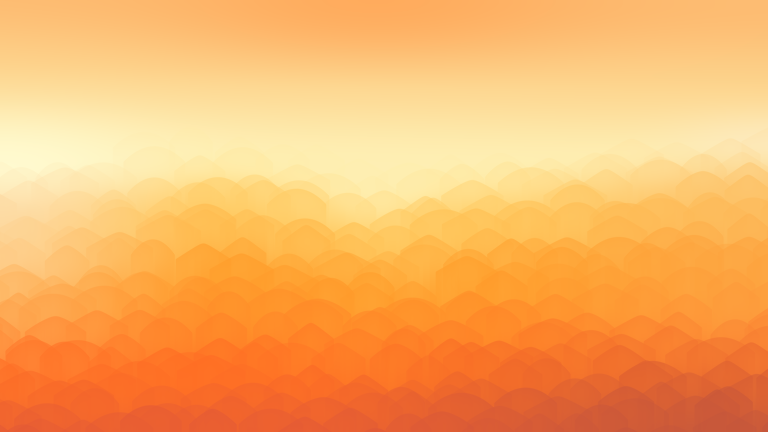
A WebGL 1 fragment shader for this background:

```glsl
precision highp float;
uniform vec2 u_resolution;

const int LAYERS = 18;
const float SPACING = 0.105;

float hash(vec2 p) {
  p = fract(p * vec2(0.1317, 0.1731));
  p += dot(p, p.yx + 23.45);
  return fract((p.x + p.y) * p.x * 17.31);
}

float gradientNoise(float x, float seed) {
  float cell = floor(x);
  float f = x - cell;
  float a = (hash(vec2(cell, seed)) * 2.0 - 1.0) * f;
  float b = (hash(vec2(cell + 1.0, seed)) * 2.0 - 1.0) * (f - 1.0);
  return mix(a, b, f * f * (3.0 - 2.0 * f));
}

float bell(float x, float center, float width) {
  float d = (x - center) / width;
  return exp(-d * d);
}

// Offset of the ridgeline from its average height
float ridgeOffset(float x) {
  return 0.035 * bell(x, 0.28, 0.1) - 0.045 * bell(x, 0.49, 0.07)
       + 0.035 * smoothstep(0.5, 0.95, x)
       - 0.025 * smoothstep(0.15, 0.0, x);
}

vec3 skyColor(vec2 uv) {
  vec3 cream = vec3(0.995, 0.935, 0.70);
  vec3 sand = vec3(0.99, 0.83, 0.55);
  vec3 apricot = vec3(0.99, 0.74, 0.45);
  vec3 tangerine = vec3(1.0, 0.66, 0.35);
  float slant = uv.y + 0.035 * (uv.x - 0.5);
  vec3 color = mix(cream, sand, smoothstep(0.62, 0.85, slant));
  color = mix(color, apricot, smoothstep(0.79, 1.0, slant));
  float crown = bell(uv.x, 0.49, 0.27) * smoothstep(0.78, 1.0, uv.y);
  color = mix(color, tangerine, 0.85 * crown);
  // Pale light at both ends of the horizon
  float leftGlow = bell(uv.x, 0.0, 0.2) * bell(uv.y, 0.61, 0.13);
  float rightGlow = bell(uv.x, 1.0, 0.12) * bell(uv.y, 0.67, 0.07);
  color = mix(color, vec3(1.0, 0.99, 0.84), 0.8 * leftGlow);
  return mix(color, vec3(0.99, 0.92, 0.78), 0.6 * rightGlow);
}

vec3 groundColor(float x, float height) {
  vec3 ember = vec3(0.89, 0.35, 0.21);
  vec3 vermilion = vec3(1.0, 0.43, 0.14);
  vec3 amber = vec3(1.0, 0.62, 0.17);
  vec3 gold = vec3(1.0, 0.78, 0.36);
  vec3 butter = vec3(1.0, 0.925, 0.65);
  vec3 color = mix(ember, vermilion, smoothstep(-0.03, 0.14, height));
  color = mix(color, amber, smoothstep(0.12, 0.36, height));
  color = mix(color, gold, smoothstep(0.34, 0.5, height));
  color = mix(color, butter, smoothstep(0.47, 0.62, height));
  // Haze on the left, peach and dusk on the right
  float haze = smoothstep(0.3, 0.0, x) * smoothstep(0.1, 0.52, height);
  float peach = smoothstep(0.6, 1.0, x) * smoothstep(0.08, 0.3, height);
  float dusk = smoothstep(0.35, 0.95, x) * smoothstep(0.25, 0.0, height);
  color = mix(color, vec3(0.99, 0.86, 0.71), 0.65 * haze);
  color = mix(color, vec3(0.98, 0.66, 0.36), 0.35 * peach);
  return mix(color, vec3(0.74, 0.33, 0.24), 0.85 * dusk);
}

// Column with a domed or peaked top: x is coverage, y is depth below the top
vec2 hump(vec2 p, vec2 crest, float halfWidth, float peaked, float blur) {
  float side = abs(p.x - crest.x);
  float d = side / halfWidth;
  float drop = mix(0.036 * d * d, 0.042 * (sqrt(d * d + 0.02) - 0.14), peaked);
  float depth = crest.y - drop - p.y;
  float coverage = smoothstep(-blur, blur, depth)
                 * smoothstep(blur, -blur, side - halfWidth);
  return vec2(coverage, max(depth, 0.0));
}

void main() {
  vec2 uv = gl_FragCoord.xy / u_resolution;
  float aspect = u_resolution.x / u_resolution.y;
  vec2 p = vec2(uv.x * aspect, uv.y);
  float blur = 0.8 / u_resolution.y;

  // Smooth base from the ground up into the sky
  float rise = ridgeOffset(uv.x) * smoothstep(0.1, 0.55, uv.y);
  float height = uv.y - rise + 0.015;
  vec3 color = mix(groundColor(uv.x, height), skyColor(uv),
                   smoothstep(0.54, 0.65, height));

  // Translucent humps, far to near
  for (int i = 0; i < LAYERS; i++) {
    float layer = float(i);
    float base = mix(0.655, 0.0, layer / float(LAYERS - 1));
    float shift = hash(vec2(layer, 7.0));
    float cell = floor(p.x / SPACING + shift);
    float strength = mix(0.25, 0.8, smoothstep(0.66, 0.54, base));
    for (int j = -1; j <= 1; j++) {
      float id = cell + float(j);
      vec2 key = vec2(id + 11.0, layer * 3.0 + 5.0);
      float center = (id + 0.5 - shift + 0.4 * (hash(key) - 0.5)) * SPACING;
      float lift = ridgeOffset(center / aspect) * smoothstep(0.1, 0.55, base);
      float jitter = 0.05 * (hash(key + 31.0) - 0.5)
                   + 0.06 * gradientNoise(id * 0.37, layer);
      float level = base + jitter;
      float halfWidth = mix(0.05, 0.08, hash(key + 57.0));
      float peaked = smoothstep(0.3, 0.7, hash(key + 83.0));
      vec2 shape = hump(p, vec2(center, level + lift), halfWidth, peaked, blur);
      vec3 tint = groundColor(uv.x, level - 0.05);
      float opacity = strength * mix(0.5, 1.0, hash(key + 101.0));
      color = mix(color, tint, shape.x * opacity * exp(-shape.y / 0.075));
    }
  }
  gl_FragColor = vec4(color, 1.0);
}
```
